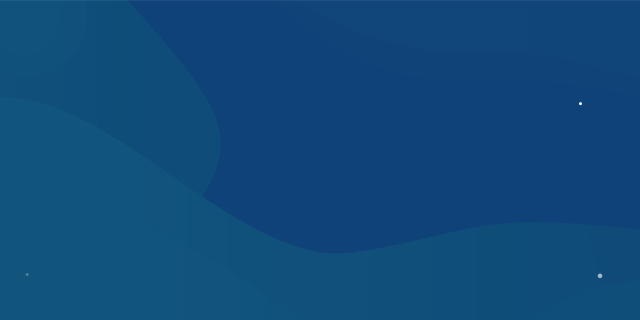
Reproduce this background procedurally as a WebGL 1 fragment shader.

```glsl
precision highp float;
uniform vec2 u_resolution;

#define NAVY vec3(0.060, 0.259, 0.472)
#define NAVY_LIGHT vec3(0.064, 0.280, 0.478)
#define TEAL_DARK vec3(0.058, 0.298, 0.474)
#define TEAL vec3(0.062, 0.312, 0.480)
#define TEAL_LIGHT vec3(0.066, 0.331, 0.486)
#define WHITE vec3(1.0)

// Antialiased coverage of a signed distance, negative inside
float cover(float d) {
  return clamp(0.5 - d * u_resolution.y, 0.0, 1.0);
}

float disc(vec2 p, vec2 center, float radius) {
  return cover(length(p - center) - radius);
}

// Bulging right side of the upper left blob
float blobEdge(float y) {
  float t = y - 0.55;
  return 0.89 - sqrt(t * t + 0.04);
}

// Crest of the lower wave: long descent, trough, low swell
float waveHeight(float x) {
  return 0.698 - 0.492 * smoothstep(0.0, 1.07, x)
       + 0.100 * smoothstep(1.01, 1.65, x)
       - 0.040 * smoothstep(1.65, 2.30, x);
}

// Lower rim of a ribbon hanging from the top edge
float ribbonRim(float x, float base, float bend, float middle, float drop) {
  float t = min(x - middle, 0.0);
  return base + bend * t * t - drop * smoothstep(1.6, 2.1, x);
}

void main() {
  vec2 p = gl_FragCoord.xy / u_resolution.y;
  vec3 color = NAVY;

  // Faint ribbons at the upper right
  float outer = cover(ribbonRim(p.x, 0.752, 0.82, 1.40, 0.055) - p.y);
  float inner = cover(ribbonRim(p.x, 0.836, 0.58, 1.45, 0.090) - p.y);
  float ribbonFade = 1.0 - 0.5 * smoothstep(1.3, 1.9, p.x);
  color = mix(color, NAVY_LIGHT, 0.30 * outer + 0.50 * inner * ribbonFade);

  // Upper left blob with soft rings
  vec3 blob = mix(TEAL, TEAL_DARK, smoothstep(0.0, 0.55, p.x));
  blob = mix(blob, TEAL_LIGHT, 0.35 * disc(p, vec2(0.08, 0.95), 0.19));
  blob = mix(blob, TEAL_LIGHT, 0.25 * smoothstep(0.14, 0.10, length(p - vec2(0.08, 0.95))));
  color = mix(color, blob, cover((p.x - blobEdge(p.y)) * 0.8));

  // Lower wave, lightest at the left and darker at the right
  vec3 wave = mix(TEAL_LIGHT, TEAL, smoothstep(0.2, 1.1, p.x));
  wave = mix(wave, TEAL_DARK, smoothstep(1.1, 1.8, p.x));
  float shade = 1.0 - disc(p, vec2(1.42, 0.10), 0.45);
  wave = mix(wave, NAVY_LIGHT, 0.45 * shade * step(1.42, p.x));

  // Overlapping layers inside the wave
  float slope = 0.583 - 0.62 * p.x - 0.015 * sin(6.5 * p.x);
  wave = mix(wave, TEAL_LIGHT, 0.5 * cover((p.y - slope) * 0.85));
  float hill = 0.122 - 1.1 * pow(max(2.0 - p.x, 0.0), 2.0);
  wave = mix(wave, TEAL, 0.65 * cover(p.y - hill) * step(1.5, p.x));
  color = mix(color, wave, cover((p.y - waveHeight(p.x)) * 0.85));

  // Scattered dots
  color = mix(color, WHITE, disc(p, vec2(1.814, 0.676), 0.0045));
  color = mix(color, WHITE, 0.60 * disc(p, vec2(1.875, 0.138), 0.0072));
  color = mix(color, WHITE, 0.25 * disc(p, vec2(0.085, 0.142), 0.0045));

  // Hairline along the top edge
  color = mix(color, WHITE, 0.08 * cover(0.9975 - p.y));

  gl_FragColor = vec4(color, 1.0);
}
```
